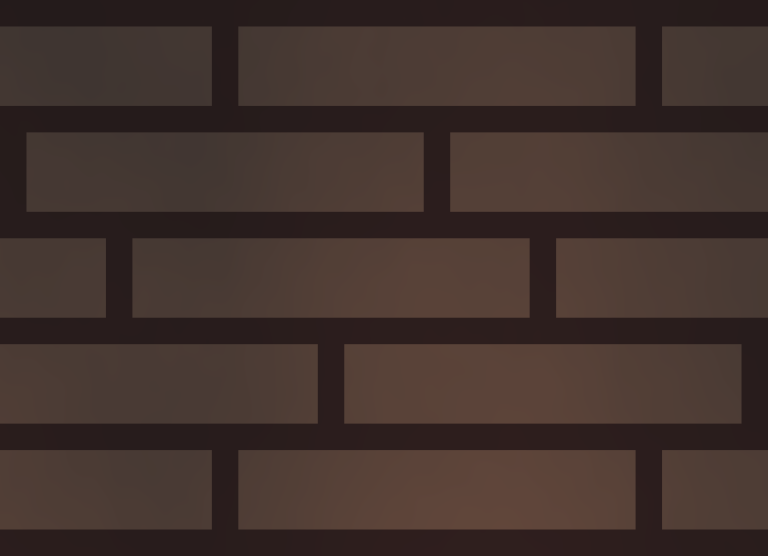
Reproduce this pattern procedurally as a Shadertoy shader.

```glsl
#define GRID vec2(29.0, 21.0)          // canvas size in mortar widths
#define CELL vec2(16.0, 4.0)           // brick plus one joint
#define JOINT 1.0
#define BRICK_DIM vec3(0.240, 0.205, 0.190)
#define BRICK_LIT vec3(0.400, 0.285, 0.235)
#define MORTAR_DIM vec3(0.140, 0.105, 0.105)
#define MORTAR_LIT vec3(0.190, 0.122, 0.118)
#define GLOW_CENTER 0.62
#define GLOW_WIDTH 0.25
#define MOTTLE 0.16
#define GRAIN 0.04

vec2 hashGradient(vec2 cell) {
    vec2 h = vec2(dot(cell, vec2(127.1, 311.7)), dot(cell, vec2(269.5, 183.3)));
    return 2.0 * fract(sin(h) * 43758.5) - 1.0;
}

float gradientNoise(vec2 p) {
    vec2 i = floor(p);
    vec2 f = fract(p);
    vec2 u = f * f * f * (f * (f * 6.0 - 15.0) + 10.0);
    vec2 e = vec2(0.0, 1.0);
    float bottom = mix(dot(hashGradient(i), f),
                       dot(hashGradient(i + e.yx), f - e.yx), u.x);
    float top = mix(dot(hashGradient(i + e.xy), f - e.xy),
                    dot(hashGradient(i + e.yy), f - e.yy), u.x);
    return mix(bottom, top, u.y);
}

// Each course shifts by quarter bricks, stepped in Gray-code order.
float courseShift(float course) {
    int k = (3 - int(course)) & 3;
    return 0.25 * CELL.x * float(k ^ (k >> 1));
}

float brickCoverage(vec2 p, vec2 pixel) {
    vec2 q = p - 0.5 * JOINT;
    q.x -= courseShift(floor(q.y / CELL.y));
    q = mod(q, CELL) - 0.5 * CELL;
    vec2 inside = 0.5 * (CELL - JOINT) - abs(q);
    vec2 cover = clamp(0.5 + inside / pixel, 0.0, 1.0);
    return cover.x * cover.y;
}

// Warm light rising from below, with a weaker patch at the left edge.
float warmLight(vec2 uv) {
    float across = (uv.x - GLOW_CENTER) / GLOW_WIDTH;
    float glow = 0.6 * exp(-across * across) * (1.0 - 0.5 * uv.y);
    float side = 0.3 * exp(-uv.x * uv.x / 0.023) * (1.0 - uv.y);
    float ambient = 0.05 + 0.22 * (1.0 - uv.y) + 0.08 * uv.x;
    return ambient + glow + side;
}

void mainImage(out vec4 fragColor, in vec2 fragCoord) {
    vec2 uv = fragCoord / iResolution.xy;
    vec2 p = uv * GRID;

    // Soft wear runs across bricks and joints alike
    float light = warmLight(uv);
    light += MOTTLE * gradientNoise(p * vec2(0.20, 0.15));
    light += GRAIN * gradientNoise(p * vec2(1.0, 0.7) + 31.0);
    light = clamp(light, 0.0, 1.0);

    vec3 brick = mix(BRICK_DIM, BRICK_LIT, light);
    vec3 mortar = mix(MORTAR_DIM, MORTAR_LIT, light);
    float cover = brickCoverage(p, GRID / iResolution.xy);
    fragColor = vec4(mix(mortar, brick, cover), 1.0);
}
```
